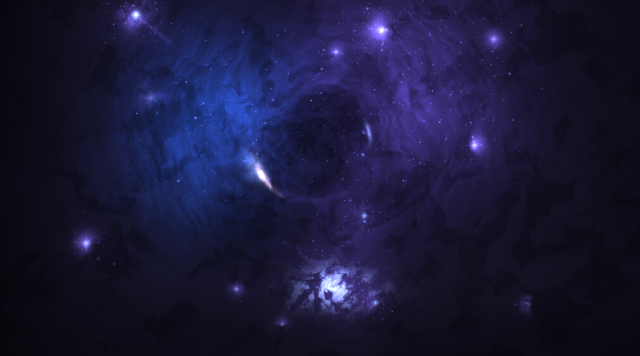
Give the GLSL for this background, as a WebGL 2 fragment shader.

```glsl
#version 300 es
precision highp float;
// Deep-space nebula: blue and violet gas swirling round a dark void, with star clusters.
uniform vec2 u_resolution;
out vec4 fragColor;

// Lengths are in canvas heights, origin at the lower left.
const float TAU = 6.2831853;
const vec2 VOID_CENTER = vec2(0.88, 0.596);
const float VOID_RADIUS = 0.16;
const vec2 INNER_VOID = vec2(0.915, 0.65);
const vec2 LOWER_RING = vec2(0.895, 0.325);
const vec2 BRIGHT_CLOUD = vec2(0.945, 0.185);
const vec3 SPACE = vec3(0.072, 0.061, 0.122);
const vec3 BLUE_GAS = vec3(0.030, 0.145, 0.360);
const vec3 INDIGO_GAS = vec3(0.040, 0.037, 0.130);
const vec3 VIOLET_GAS = vec3(0.120, 0.088, 0.245);
const vec3 STAR_VIOLET = vec3(0.48, 0.38, 0.95);
const vec3 STAR_BLUE = vec3(0.58, 0.72, 1.0);
const vec3 HOT_PINK = vec3(1.0, 0.78, 0.84);

// Star clusters: x, y, size, strength.
const int CLUSTERS = 12;
const vec4 cluster[CLUSTERS] = vec4[](
  vec4(0.383, 0.958, 0.027, 1.4), vec4(1.073, 0.915, 0.027, 1.0),
  vec4(0.944, 0.854, 0.014, 0.7), vec4(1.387, 0.890, 0.019, 0.5),
  vec4(1.333, 0.592, 0.019, 0.8), vec4(0.242, 0.317, 0.022, 0.85),
  vec4(0.423, 0.725, 0.028, 0.3), vec4(1.023, 0.394, 0.018, 0.8),
  vec4(1.055, 0.150, 0.017, 0.8), vec4(0.664, 0.188, 0.014, 0.5),
  vec4(1.484, 0.146, 0.017, 0.4), vec4(0.793, 0.089, 0.014, 0.45));

float hash(vec2 p) {
  vec3 q = fract(p.xyx * 0.1031);
  q += dot(q, q.yzx + 33.33);
  return fract((q.x + q.y) * q.z);
}

// Value noise that repeats along x after the given number of cells.
float noise(vec2 p, float period) {
  vec2 i = floor(p), f = fract(p);
  f = f * f * (3.0 - 2.0 * f);
  float x0 = mod(i.x, period), x1 = mod(i.x + 1.0, period);
  return mix(mix(hash(vec2(x0, i.y)), hash(vec2(x1, i.y)), f.x),
             mix(hash(vec2(x0, i.y + 1.0)), hash(vec2(x1, i.y + 1.0)), f.x), f.y);
}

float fbm(vec2 p, float period) {
  float sum = 0.0, amp = 0.5;
  for (int i = 0; i < 5; i++) {
    sum += amp * noise(p, period);
    p = p * 2.0 + vec2(0.0, 17.3);
    period *= 2.0;
    amp *= 0.5;
  }
  return sum;
}

float glow(vec2 p, vec2 center, vec2 radius) {
  vec2 q = (p - center) / radius;
  return exp(-dot(q, q));
}

// Soft circular rim, brightest towards one angle.
float arc(vec2 d, float radius, float width, float angle, float focus) {
  float r = length(d), across = (r - radius) / width;
  float facing = dot(d / max(r, 1e-4), vec2(cos(angle), sin(angle)));
  return exp(-across * across + focus * (facing - 1.0));
}

// One star per cell; fewer light up where density is low.
float starLayer(vec2 p, float cells, float size, float density) {
  vec2 g = p * cells, id = floor(g);
  vec2 offset = 0.25 + 0.5 * vec2(hash(id + 3.7), hash(id + 71.3));
  float d = length(fract(g) - offset) / cells;
  float power = hash(id + 137.0);
  float lit = smoothstep(0.0, 0.15, density - hash(id + 211.0));
  return lit * (0.15 + power * power * power) * exp(-d * d / (size * size));
}

void main() {
  vec2 p = gl_FragCoord.xy / u_resolution.y;
  vec2 uv = gl_FragCoord.xy / u_resolution;
  vec2 d = p - VOID_CENTER;
  float r = length(d);

  // Clouds, dust, and streaks that follow the swirl but wander off it.
  float cloud = fbm(p * 4.0 + 5.0, 1024.0);
  float wisp = fbm(p * 9.0 + 31.0 + 2.5 * cloud, 1024.0);
  float dust = fbm(p * 15.0 + 3.0 * wisp, 1024.0);
  float turn = atan(d.y, d.x) / TAU + 0.4 * r;
  float bentR = r + 0.16 * (cloud - 0.5) + 0.07 * (wisp - 0.5);
  float swirl = fbm(vec2(turn * 14.0, bentR * 18.0), 14.0);
  float fine = fbm(vec2(turn * 44.0, bentR * 75.0 + 8.0), 44.0);
  float gas = (0.35 + 0.45 * swirl + 0.50 * cloud + 0.40 * wisp) * (0.55 + 0.90 * fine);

  // Broad gas glows.
  float blue = glow(p, vec2(0.57, 0.62), vec2(0.20, 0.24)) + 0.3 * glow(p, vec2(0.70, 0.76), vec2(0.16));
  float violet = 0.85 * glow(p, vec2(1.13, 0.84), vec2(0.25, 0.25))
    + 0.5 * glow(p, vec2(1.20, 0.64), vec2(0.28, 0.17))
    + 0.65 * glow(p, vec2(0.97, 0.24), vec2(0.13, 0.19));
  float indigo = glow(p, vec2(0.86, 0.70), vec2(0.60, 0.38));
  vec3 col = SPACE * (0.8 + 0.4 * cloud) + gas * (BLUE_GAS * blue + VIOLET_GAS * violet + INDIGO_GAS * indigo);

  // Dark void and dust lanes.
  float hollow = 0.16 * (1.0 - smoothstep(0.10, 0.19, r))
    + 0.26 * (1.0 - smoothstep(0.085, 0.13, length(p - INNER_VOID)));
  col *= 1.0 - hollow;
  col *= 1.0 - 0.30 * glow(p, vec2(0.70, 0.36), vec2(0.16, 0.10));
  col *= mix(0.78, 1.03, smoothstep(0.30, 0.50, dust));

  // Lit rims of the void and of the small ring beneath it.
  float grain = 0.25 + 1.4 * fine;
  col += grain * HOT_PINK * (1.0 * arc(d, 0.169, 0.010, 3.66, 60.0) + 0.35 * arc(d, 0.170, 0.006, 3.95, 45.0));
  col += grain * STAR_BLUE * (0.45 * arc(d, 0.180, 0.024, 3.52, 32.0) + 0.55 * arc(d, VOID_RADIUS, 0.006, 0.20, 75.0));
  col += grain * STAR_VIOLET * (0.06 * arc(d, VOID_RADIUS, 0.012, 4.6, 1.2)
    + 0.09 * arc(p - INNER_VOID, 0.118, 0.006, 1.5, 1.5)
    + 0.16 * arc(p - LOWER_RING, 0.062, 0.006, 4.3, 3.0));

  // Clusters: ragged halo, hot core and faint cross rays.
  float crowd = 0.0;
  for (int i = 0; i < CLUSTERS; i++) {
    vec4 c = cluster[i];
    vec2 q = (p - c.xy) / c.z;
    float ragged = 2.4 * smoothstep(0.25, 0.75, dust), dist = dot(q, q);
    float rays = exp(-abs(q.x) * 2.0 - q.y * q.y * 60.0) + exp(-abs(q.y) * 2.0 - q.x * q.x * 60.0);
    col += c.w * (STAR_VIOLET * (0.42 * ragged * exp(-dist * 0.6) + 0.07 * exp(-dist * 0.12))
      + STAR_BLUE * (0.65 * exp(-dist * 6.0) + 0.15 * rays));
    crowd += c.w * exp(-dist * 0.12);
  }
  vec2 tail = mat2(0.77, 0.64, -0.64, 0.77) * (p - vec2(0.435, 0.915));
  col += STAR_VIOLET * 0.16 * grain * glow(tail, vec2(0.0), vec2(0.065, 0.007));

  // Bright knotted cloud at the bottom.
  float knots = fbm(p * 48.0 + 3.0 * dust, 1024.0);
  float body = glow(p, BRIGHT_CLOUD, vec2(0.105, 0.050)) + 0.5 * glow(p, vec2(0.935, 0.215), vec2(0.04, 0.04));
  col += body * (0.20 * STAR_VIOLET + STAR_BLUE * 0.85 * smoothstep(0.36, 0.74, knots));

  // Scattered stars, denser inside gas and clusters.
  float density = 0.04 + 0.30 * violet + 0.16 * blue + 0.08 * indigo + 0.6 * crowd + 0.5 * body;
  vec3 starColor = mix(STAR_VIOLET, STAR_BLUE, clamp(0.30 + 0.4 * blue + 0.4 * body, 0.0, 1.0));
  col += starColor * (0.70 * starLayer(p, 17.0, 0.0032, density)
    + 0.60 * starLayer(p + 4.3, 36.0, 0.0023, density)
    + 0.45 * starLayer(p + 9.1, 70.0, 0.0017, density));

  // Darken towards the edges.
  float edge = smoothstep(-0.06, 0.20, uv.x) * (1.0 - 0.45 * smoothstep(0.75, 1.03, uv.x));
  col *= mix(0.40, 1.0, edge) * mix(0.75, 1.0, smoothstep(0.0, 0.22, uv.y));
  fragColor = vec4(clamp(col, 0.0, 1.0), 1.0);
}
```
